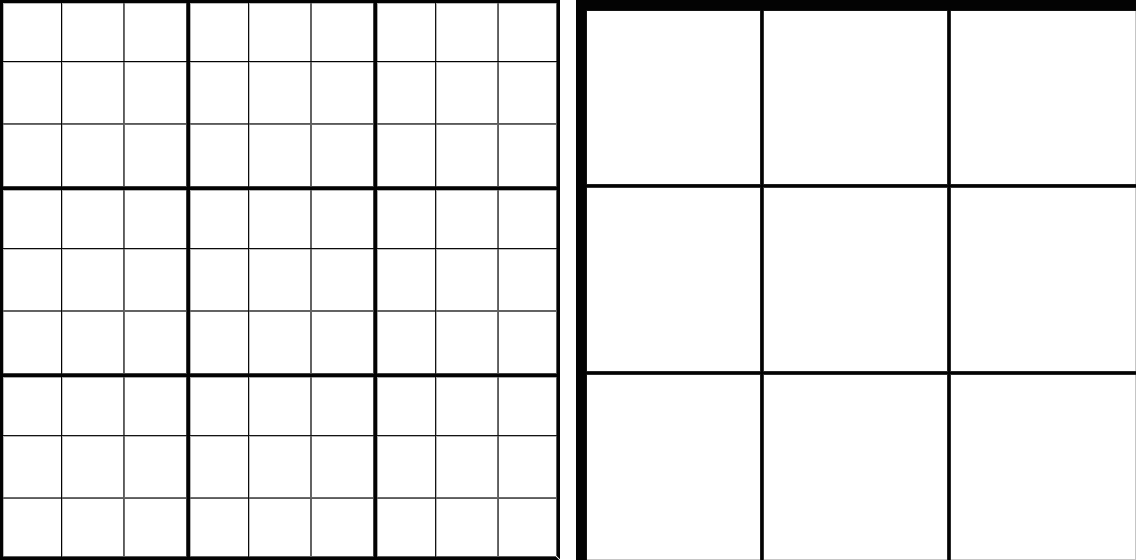
Left: the whole. Right: its middle third, enlarged.
Write a three.js fragment shader that draws this pattern.

```glsl
varying vec2 vUv;

const vec3 PAPER = vec3(1.0);
const vec3 INK = vec3(0.01);

const float CELL = 0.11133;        // pitch of the small squares
const float BLOCK_CELLS = 3.0;     // small squares per block side
const float THIN_OFFSET = -0.0013;
const float THICK_OFFSET = 0.0022;
const float THIN_WIDTH = 0.0022;
const float THICK_WIDTH = 0.0073;
const float FAR_FRAME = 0.0065;    // frame width at right and bottom
const float SEAM_WIDTH = 0.0014;   // light mitre in the lower right corner
const float SEAM_REACH = 0.0075;

// Smoothed coverage of a band reaching halfWidth from its centre
vec2 band(vec2 dist, float halfWidth, vec2 pixel) {
  return clamp((halfWidth - dist) / pixel + 0.5, 0.0, 1.0);
}

// Distance to the nearest line of a repeating set, per axis
vec2 lineDistance(vec2 p, float pitch) {
  return abs(fract(p / pitch + 0.5) - 0.5) * pitch;
}

float either(vec2 coverage) {
  return max(coverage.x, coverage.y);
}

void main() {
  vec2 p = vec2(vUv.x, 1.0 - vUv.y);
  vec2 pixel = max(fwidth(vUv), vec2(1e-5));

  // Thin cell lines, left out where a block line runs
  vec2 thinPos = p - THIN_OFFSET;
  vec2 index = floor(thinPos / CELL + 0.5);
  vec2 insideBlock = step(1.0, mod(index + 0.5, BLOCK_CELLS));
  vec2 thin = band(lineDistance(thinPos, CELL), 0.5 * THIN_WIDTH, pixel) * insideBlock;

  // Thick block lines, including the left and top frame
  vec2 thickPos = p - THICK_OFFSET;
  vec2 thick = band(lineDistance(thickPos, CELL * BLOCK_CELLS), 0.5 * THICK_WIDTH, pixel);

  // Right and bottom frame
  vec2 edge = 1.0 - p;
  vec2 frame = band(edge, FAR_FRAME, pixel);

  float ink = either(max(max(thin, thick), frame));

  // Diagonal seam across the corner of the frame
  float diagonal = abs(edge.x - edge.y) * 0.7071;
  float seam = band(vec2(diagonal), 0.5 * SEAM_WIDTH, pixel).x;
  vec2 corner = band(edge, SEAM_REACH, pixel);
  ink *= 1.0 - seam * corner.x * corner.y;

  gl_FragColor = vec4(mix(PAPER, INK, ink), 1.0);
}
```
